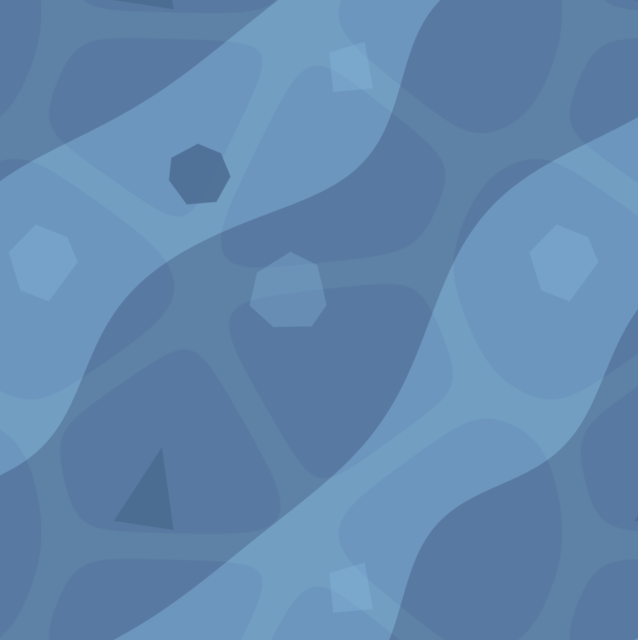
Give the GLSL for this texture, as a Shadertoy shader.

```glsl
#define TILES 1.229          // pattern repeats per canvas height
#define VEIN_HALF 0.025      // half width of the pale veins
#define CORNER 36.0          // higher gives sharper cell corners
#define DEEP vec3(0.345, 0.478, 0.635)
#define STREAM vec3(0.427, 0.588, 0.750)
#define VEIN_TINT vec3(0.022, 0.032, 0.012)
#define GLINT vec3(0.55, 0.75, 0.90)
#define SHADE vec3(0.290, 0.415, 0.560)
#define GLINT_ALPHA 0.28
#define SHADE_ALPHA 0.82
#define GLINTS 3             // leading pebbles that are pale

const float PI = 3.14159265;

// Cell centres of the vein network within one tile
const vec2 SITES[6] = vec2[6](
    vec2(0.656, 0.717), vec2(0.336, 0.899), vec2(0.872, 0.016),
    vec2(0.088, 0.541), vec2(0.616, 0.339), vec2(0.328, 0.200));

// Pebbles: centre, inner radius, side count
const vec4 PEBBLES[5] = vec4[5](
    vec4(0.080, 0.504, 0.059, 6.0), vec4(0.672, 0.131, 0.039, 4.0),
    vec4(0.557, 0.565, 0.068, 7.0), vec4(0.381, 0.336, 0.051, 7.0),
    vec4(0.288, 0.973, 0.040, 3.0));

float hash(vec2 p) {
    vec3 q = fract(vec3(p.xyx) * 0.1031);
    q += dot(q, q.yzx + 33.33);
    return fract((q.x + q.y) * q.z);
}

float inside(float d, float blur) {
    return 1.0 - smoothstep(-blur, blur, d);
}

// Shortest offset on the repeating tile
vec2 wrapOffset(vec2 v) {
    return v - floor(v + 0.5);
}

// Wavy diagonal streams, negative inside
float streamDistance(vec2 p) {
    float d = 10.0;
    for (int k = -1; k <= 2; k++) {
        float across = p.x + p.y - float(k);
        float along = PI * (p.x - p.y - float(k));
        float upper = 0.462 + 0.1 * cos(along - 0.62 * PI) + 0.025 * cos(2.0 * along);
        float lower = 0.9 + 0.049 * sin(along) + 0.065 * cos(2.0 * along - 0.6 * PI)
                    - 0.015 * sin(3.0 * along);
        d = min(d, max(upper - across, across - lower));
    }
    return d * 0.707;
}

// Distance to the cell border, blended so that corners round off
float borderDistance(vec2 p) {
    vec2 nearest = vec2(10.0);
    for (int i = 0; i < 6; i++) {
        vec2 v = wrapOffset(SITES[i] - p);
        if (dot(v, v) < dot(nearest, nearest)) nearest = v;
    }
    float sum = 0.0;
    for (int i = 0; i < 6; i++) {
        vec2 base = wrapOffset(SITES[i] - p);
        for (int n = 0; n < 9; n++) {
            vec2 v = base + vec2(n % 3 - 1, n / 3 - 1);
            vec2 gap = v - nearest;
            if (dot(gap, gap) > 1e-4)
                sum += exp(-CORNER * dot(0.5 * (v + nearest), normalize(gap)));
        }
    }
    return -log(sum) / CORNER;
}

// Convex polygon with uneven sides
float pebbleDistance(vec2 v, float radius, int sides, float seed) {
    float d = -1.0;
    for (int i = 0; i < sides; i++) {
        vec2 key = vec2(float(i) + 3.0, seed * 7.0 + 5.0);
        float turn = float(i) + 0.3 * (hash(key) - 0.5);
        float angle = 2.0 * PI * turn / float(sides) - 0.26;
        float reach = radius * mix(0.9, 1.1, hash(key + 19.0));
        d = max(d, dot(v, vec2(cos(angle), sin(angle))) - reach);
    }
    return d;
}

void mainImage(out vec4 fragColor, in vec2 fragCoord) {
    vec2 p = vec2(fragCoord.x, iResolution.y - fragCoord.y) * TILES / iResolution.y;
    float blur = TILES / iResolution.y;

    // Streams and translucent veins
    vec3 color = mix(DEEP, STREAM, inside(streamDistance(p), blur));
    color += VEIN_TINT * inside(borderDistance(p) - VEIN_HALF, blur);

    // Translucent pebbles
    for (int i = 0; i < 5; i++) {
        vec4 pebble = PEBBLES[i];
        float d = pebbleDistance(wrapOffset(p - pebble.xy), pebble.z, int(pebble.w), float(i));
        bool pale = i < GLINTS;
        float alpha = pale ? GLINT_ALPHA : SHADE_ALPHA;
        color = mix(color, pale ? GLINT : SHADE, alpha * inside(d, blur));
    }
    fragColor = vec4(color, 1.0);
}
```
